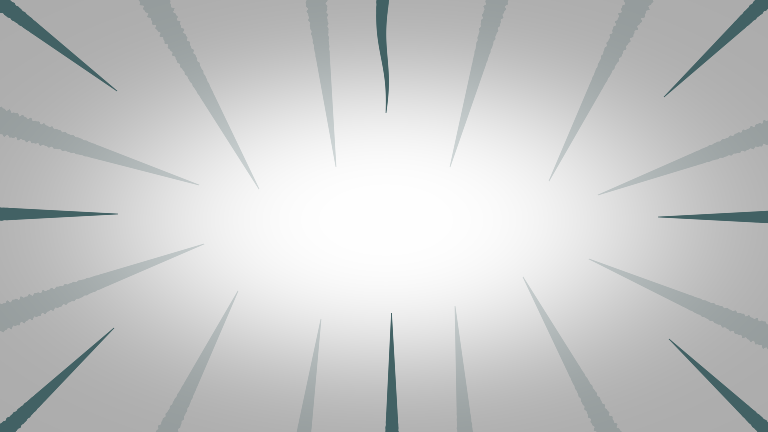
Reproduce this background procedurally as a WebGL 2 fragment shader.

```glsl
#version 300 es
precision highp float;
// Comic focus burst: a soft oval glow on grey, ringed by pale and dark spikes.

uniform vec2 u_resolution;
out vec4 outColor;

// Lengths are in units of 1/432 of the canvas height, measured from its centre.
const float CANVAS_HEIGHT = 432.0;
const vec3 GLOW_COLOR = vec3(0.998);
const vec3 EDGE_COLOR = vec3(0.675);
const vec3 INK_COLOR = vec3(0.25, 0.375, 0.385);
const vec2 GLOW_CENTER = vec2(2.0, -4.0);
const vec2 GLOW_RADII = vec2(292.0, 155.0);
const float GLOW_FALLOFF = 3.0;
const float PALE_OPACITY = 0.22;
const float DARK_OPACITY = 0.98;
const float PALE_FLARE = 0.060;  // half width gained per unit of length
const float DARK_FLARE = 0.053;
const float ROUGHNESS = 0.9;
const float BEND_SIZE = 1.9;
const float BEND_RATE = 0.057;

// Each spike: tip.xy, then a point on its axis at the canvas border.
const int PALE_COUNT = 12;
const vec4 PALE_SPIKES[PALE_COUNT] = vec4[](
  vec4(-125, 27, -230, 216), vec4(-48, 49, -68, 216),
  vec4(66, 49, 113, 216), vec4(165, 35, 255, 216),
  vec4(214, 21, 384, 84), vec4(205, -43, 384, -120),
  vec4(139, -61, 224, -216), vec4(71, -90, 81, -216),
  vec4(-63, -103, -80, -216), vec4(-146, -75, -217, -216),
  vec4(-180, -28, -384, -102), vec4(-185, 31, -384, 95));

const int DARK_COUNT = 8;
const vec4 DARK_SPIKES[DARK_COUNT] = vec4[](
  vec4(-267, 125, -384, 214), vec4(280, 119, 382, 216),
  vec4(274, -1, 384, -1), vec4(285, -123, 384, -216),
  vec4(7.5, -97, 8, -216), vec4(-270, -112, -380, -216),
  vec4(-266, 2, -384, 2), vec4(2, 103, -1.5, 216));

// Layered sines give the wide ends a torn outline.
float tornEdge(float along, float seed) {
  float wave = sin(along * 0.83 + seed) + 0.7 * sin(along * 1.37 + seed * 2.3);
  return ROUGHNESS * wave * smoothstep(90.0, 200.0, along);
}

// Coverage of a wedge that widens outward from its tip.
float spike(vec2 p, vec4 shape, float flare, float bend, float pixel) {
  vec2 axis = normalize(shape.zw - shape.xy);
  vec2 q = p - shape.xy;
  float along = dot(q, axis);
  float side = dot(q, vec2(-axis.y, axis.x)) + bend * sin(along * BEND_RATE);
  float seed = shape.x + sign(side);
  float halfWidth = flare * along + 0.4 + tornEdge(along, seed);
  float edge = max(abs(side) - halfWidth, -along);
  return 1.0 - smoothstep(-0.5 * pixel, 0.5 * pixel, edge);
}

void main() {
  float pixel = CANVAS_HEIGHT / u_resolution.y;
  vec2 p = (gl_FragCoord.xy - 0.5 * u_resolution) * pixel;

  // Oval glow
  float radius = length((p - GLOW_CENTER) / GLOW_RADII);
  vec3 color = mix(EDGE_COLOR, GLOW_COLOR, exp(-pow(radius, GLOW_FALLOFF)));

  // Translucent spikes
  float pale = 0.0;
  for (int i = 0; i < PALE_COUNT; i++) {
    pale = max(pale, spike(p, PALE_SPIKES[i], PALE_FLARE, 0.0, pixel));
  }
  color = mix(color, INK_COLOR, pale * PALE_OPACITY);

  // Solid spikes; the last one is bent
  float dark = 0.0;
  for (int i = 0; i < DARK_COUNT; i++) {
    float bend = i == DARK_COUNT - 1 ? BEND_SIZE : 0.0;
    dark = max(dark, spike(p, DARK_SPIKES[i], DARK_FLARE, bend, pixel));
  }
  color = mix(color, INK_COLOR, dark * DARK_OPACITY);

  outColor = vec4(color, 1.0);
}
```
